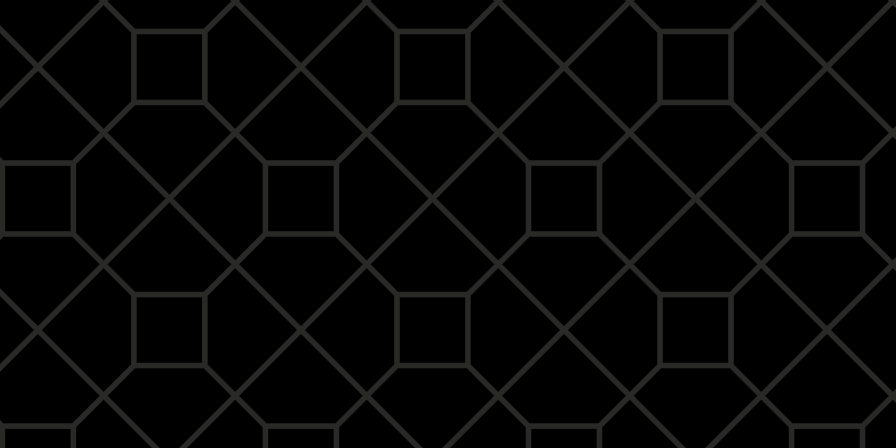
A WebGL 1 fragment shader for this pattern:

```glsl
precision highp float;
// Dark lattice of crossing diagonals, with open squares on alternate crossings.

uniform vec2 u_resolution;

// Lengths are fractions of the canvas height
#define HALF_PERIOD 0.2936
#define SQUARE_CENTER vec2(0.3781, 0.8505)
#define SQUARE_HALF 0.0792
#define LINE_WIDTH 0.0124
#define BACKGROUND vec3(0.0)
#define LINE_COLOR vec3(0.16, 0.16, 0.153)

// Offset from the nearest multiple of the period
vec2 repeatCentered(vec2 p, float period) {
  return mod(p + 0.5 * period, period) - 0.5 * period;
}

// Signed distance to a square, with sharp corners
float squareDistance(vec2 p, float halfSize) {
  vec2 a = abs(p);
  return max(a.x, a.y) - halfSize;
}

// Squares on a checkerboard: two square grids, half a period apart
float checkeredSquares(vec2 p) {
  vec2 even = repeatCentered(p, 2.0 * HALF_PERIOD);
  vec2 odd = repeatCentered(p + HALF_PERIOD, 2.0 * HALF_PERIOD);
  return min(squareDistance(even, SQUARE_HALF), squareDistance(odd, SQUARE_HALF));
}

// Distance to the nearest line of either diagonal family
float diagonalDistance(vec2 p) {
  vec2 d = abs(repeatCentered(vec2(p.x - p.y, p.x + p.y), HALF_PERIOD));
  return min(d.x, d.y) * inversesqrt(2.0);
}

void main() {
  vec2 p = gl_FragCoord.xy / u_resolution.y - SQUARE_CENTER;
  float pixel = 1.0 / u_resolution.y;

  // Diagonals stop at the square outlines
  float square = checkeredSquares(p);
  float diagonal = max(diagonalDistance(p), -square);
  float nearest = min(abs(square), diagonal) - 0.5 * LINE_WIDTH;

  float coverage = clamp(0.5 - nearest / pixel, 0.0, 1.0);
  gl_FragColor = vec4(mix(BACKGROUND, LINE_COLOR, coverage), 1.0);
}
```
